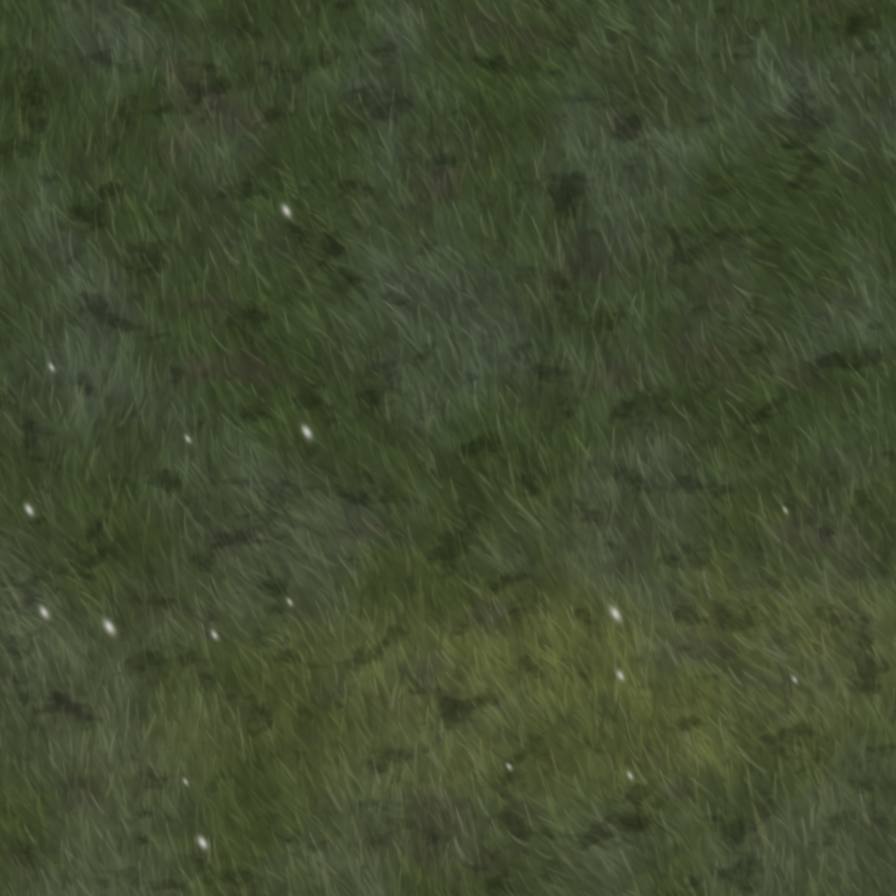
Give the GLSL for this texture, as a Shadertoy shader.

```glsl
// A soft, shaded lawn with a sunlit strip low on the right.
// Gradient noise sets tint, light, bare soil and the lean of the grass;
// layers of jittered, tapered blades and a few pale glints go on top.

const int   BLADE_LAYERS  = 8;
const float BLADE_CELLS   = 34.0;   // blade cells per canvas height
const float BLADE_WIDTH   = 0.085;  // in cells
const float BLADE_OPACITY = 0.62;
const float MEAN_LEAN     = 0.42;   // radians, tips towards the left
const float LEAN_SPREAD   = 1.1;
const float GLINT_CELLS   = 11.0;

const vec3 DEEP_GREEN = vec3(0.232, 0.280, 0.160);
const vec3 COOL_GREEN = vec3(0.285, 0.325, 0.245);
const vec3 SUN_GREEN  = vec3(0.365, 0.388, 0.215);
const vec3 SOIL       = vec3(0.265, 0.260, 0.205);
const vec3 STRAW      = vec3(0.420, 0.410, 0.285);
const vec3 PALE_BLADE = vec3(0.430, 0.450, 0.375);
const vec3 GLINT      = vec3(0.780, 0.770, 0.750);

// Two random values in 0..1 for a lattice cell
vec2 hash2(vec2 cell) {
    uvec2 v = uvec2(ivec2(cell)) * 1664525u + 1013904223u;
    v.x += v.y * 1664525u;
    v.y += v.x * 1664525u;
    v ^= v >> 16u;
    v.x += v.y * 1664525u;
    v.y += v.x * 1664525u;
    v ^= v >> 16u;
    return vec2(v & 65535u) / 65535.0;
}

float cornerSlope(vec2 cell, vec2 offset) {
    float angle = 6.2832 * hash2(cell).x;
    return dot(vec2(cos(angle), sin(angle)), offset);
}

// Gradient noise, roughly -0.7..0.7
float noise(vec2 p) {
    vec2 i = floor(p), f = p - i;
    vec2 u = f * f * f * (f * (f * 6.0 - 15.0) + 10.0);
    vec2 e = vec2(1.0, 0.0);
    return mix(mix(cornerSlope(i, f), cornerSlope(i + e, f - e), u.x),
               mix(cornerSlope(i + e.yx, f - e.yx), cornerSlope(i + 1.0, f - 1.0), u.x), u.y);
}

float fbm(vec2 p) {
    float sum = 0.0, gain = 1.0;
    for (int i = 0; i < 4; i++) {
        sum += gain * noise(p);
        p = mat2(1.6, 1.2, -1.2, 1.6) * p + 17.3;
        gain *= 0.55;
    }
    return sum;
}

// Strength of the sun: a ragged strip, plus a faint glow over the lower half
float sunlight(vec2 uv) {
    vec2 d = (uv - vec2(0.66, 0.24)) / vec2(0.42, 0.13);
    d.y -= 0.35 * d.x;
    float strip = exp(-dot(d, d));
    float glow = 0.22 * smoothstep(0.65, 0.1, uv.y);
    return clamp(strip * (0.72 + 0.9 * fbm(uv * 9.0 + 4.0)) + glow, 0.0, 1.0);
}

// One layer of blades, blended by weight so that cell order does not matter
vec3 paintBlades(vec3 col, vec3 tint, vec2 uv, float lean, float sun, float layer) {
    float turn = layer * 0.7;
    mat2 rot = mat2(cos(turn), sin(turn), -sin(turn), cos(turn));
    vec2 p = rot * uv * BLADE_CELLS * (0.85 + 0.06 * layer) + 7.31 * layer;
    vec2 home = floor(p);
    vec3 paint = vec3(0.0);
    float total = 0.0;
    for (int k = 0; k < 9; k++) {
        vec2 cell = home + vec2(k % 3, k / 3) - 1.0;
        vec2 seed = cell + layer * 131.0;
        vec2 place = hash2(seed), trait = hash2(seed + 517.0);
        float angle = lean + (trait.x - 0.5) * 0.9;
        vec2 axis = rot * vec2(-sin(angle), cos(angle));
        vec2 d = p - cell - mix(vec2(0.2), vec2(0.8), place);
        float along = dot(d, axis) / mix(0.6, 1.0, place.y);
        float across = dot(d, vec2(axis.y, -axis.x)) + (place.x - 0.5) * 0.25 * along * along;
        float width = BLADE_WIDTH * mix(1.25, 0.7, smoothstep(-1.0, 1.0, along));
        float cover = exp(-across * across / (width * width)) * smoothstep(1.0, 0.55, abs(along));
        vec3 blade = tint * (0.77 + 0.42 * trait.y + 0.07 * along);
        vec3 dry = mix(PALE_BLADE, STRAW, step(0.5, place.x));
        blade = mix(blade, dry, smoothstep(0.9, 1.0, trait.y) * (0.45 + 0.5 * sun));
        paint += cover * blade;
        total += cover;
    }
    return mix(col, paint / max(total, 0.0001), BLADE_OPACITY * min(total, 1.0));
}

// Sparse bright specks, commoner in the lower half
float glints(vec2 uv) {
    vec2 p = uv * GLINT_CELLS, home = floor(p);
    float chance = mix(0.17, 0.04, smoothstep(0.3, 0.6, (home.y + 0.5) / GLINT_CELLS));
    vec2 pick = hash2(home + 911.0);
    vec2 d = p - home - mix(vec2(0.2), vec2(0.8), hash2(home + 333.0));
    d.x += 0.4 * d.y;
    float size = mix(0.03, 0.06, pick.y * pick.y);
    return step(pick.x, chance) * mix(0.5, 1.0, pick.y) * exp(-dot(d, d * vec2(1.0, 0.45)) / (size * size));
}

void mainImage(out vec4 fragColor, in vec2 fragCoord) {
    vec2 uv = fragCoord / iResolution.y;

    // Ground tint: cool and warm patches, sun, bare soil
    float sun = sunlight(uv);
    float cool = smoothstep(-0.4, 0.55, fbm(uv * 5.0 + 31.0) + 0.25 * (0.5 - uv.y));
    vec3 tint = mix(DEEP_GREEN, COOL_GREEN, cool);
    tint = mix(tint, SUN_GREEN, sun * 0.85);
    float bare = smoothstep(0.2, 0.75, fbm(uv * vec2(7.0, 11.0) + 73.0));
    tint = mix(tint, SOIL, 0.65 * bare);
    tint *= 1.0 + 0.16 * fbm(uv * 16.0 + 11.0);

    // Shadowed thatch under the blades, darkest in small hollows
    float hollow = smoothstep(0.15, 0.65, fbm(uv * vec2(15.0, 21.0) + 50.0));
    vec3 col = tint * (0.9 + 0.14 * noise(uv * 70.0));

    float lean = MEAN_LEAN + LEAN_SPREAD * noise(uv * 4.0 + 9.0);
    for (int i = 0; i < BLADE_LAYERS; i++)
        col = paintBlades(col, tint, uv, lean, sun, float(i));

    col *= 1.0 - 0.24 * hollow;
    col = mix(col, GLINT, glints(uv));
    fragColor = vec4(col, 1.0);
}
```
